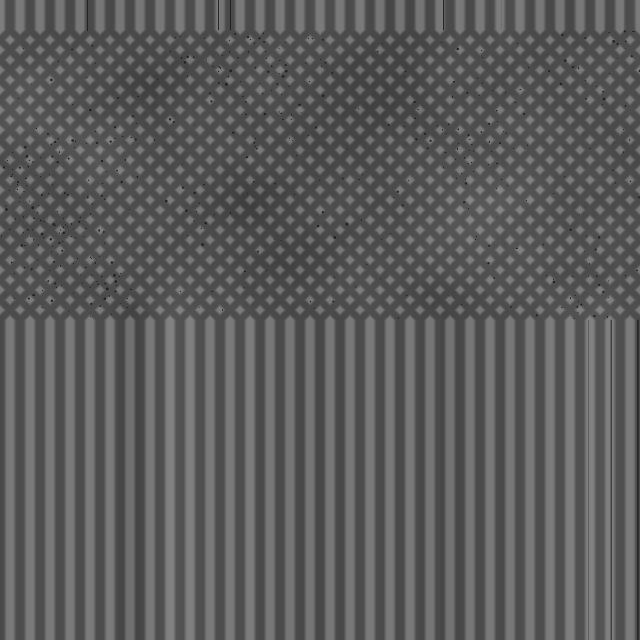
This pattern is drawn by a three.js fragment shader. Its source:

```glsl
// Grey lattice of soft diamonds, worn and speckled, running into vertical ribs above and below.
varying vec2 vUv;

const float REPEATS = 32.0;
const float BAND_BOTTOM = 16.0 / REPEATS;
const float BAND_TOP = 30.5 / REPEATS;
const vec3 GROOVE = vec3(0.297);
const vec3 RIDGE = vec3(0.475);
const vec3 SPECK = vec3(0.1);

vec2 hash2(vec2 p) {
  vec3 q = fract(p.xyx * vec3(0.1031, 0.1030, 0.0973));
  q += dot(q, q.yzx + 33.33);
  return fract((q.xx + q.yz) * q.zy);
}

float blob(vec2 p, vec2 center, float radius) {
  vec2 d = (p - center) / radius;
  return exp(-dot(d, d));
}

// Diagonal cells: the distance is constant along each diamond outline.
float diamonds(vec2 p, float inner, float outer) {
  vec2 diagonal = vec2(p.x + p.y, p.x - p.y);
  vec2 d = abs(fract(diagonal) - 0.5);
  return 1.0 - smoothstep(inner, outer, max(d.x, d.y));
}

// Layered sines, each octave turned and bent by the last.
float ripples(vec2 p) {
  float sum = 0.0;
  float gain = 0.5;
  for (int i = 0; i < 4; i++) {
    sum += gain * sin(p.x + 1.3 * sin(p.y)) * cos(p.y - 0.8 * sin(p.x));
    p = mat2(1.5, 1.1, -1.1, 1.5) * p + 2.7;
    gain *= 0.55;
  }
  return sum;
}

// Broad light and dark patches over the surface.
float patches(vec2 p) {
  float dark = blob(p, vec2(0.22, 0.86), 0.07)
    + blob(p, vec2(0.40, 0.69), 0.06)
    + blob(p, vec2(0.45, 0.60), 0.06)
    + blob(p, vec2(0.56, 0.82), 0.08)
    + 0.7 * blob(p, vec2(0.63, 0.89), 0.06)
    + 0.7 * blob(p, vec2(0.21, 0.51), 0.025)
    + 0.6 * blob(p, vec2(0.68, 0.52), 0.05);
  float light = blob(p, vec2(0.17, 0.77), 0.06)
    + blob(p, vec2(0.77, 0.67), 0.10)
    + 0.7 * blob(p, vec2(0.05, 0.85), 0.07)
    + 0.8 * blob(p, vec2(0.27, 0.50), 0.04)
    + 0.8 * blob(p, vec2(0.94, 0.51), 0.05);
  return light - dark;
}

// Where the specks gather.
float speckDensity(vec2 p) {
  float left = blob(p, vec2(0.06, 0.72), 0.07)
    + blob(p, vec2(0.07, 0.62), 0.06)
    + 1.4 * blob(p, vec2(0.155, 0.56), 0.035)
    + 0.7 * blob(p, vec2(0.30, 0.68), 0.04)
    + 0.5 * blob(p, vec2(0.17, 0.78), 0.04);
  float right = 0.7 * blob(p, vec2(0.40, 0.91), 0.10)
    + 0.6 * blob(p, vec2(0.74, 0.79), 0.08)
    + 0.8 * blob(p, vec2(0.96, 0.91), 0.05)
    + 0.6 * blob(p, vec2(0.92, 0.53), 0.04);
  return 0.035 + 0.4 * (left + right);
}

// Cellular specks: one random dot in some of the cells.
float specks(vec2 p, float cells, float density) {
  vec2 grid = p * cells;
  vec2 cell = floor(grid);
  float mask = 0.0;
  for (int y = -1; y <= 1; y++) {
    for (int x = -1; x <= 1; x++) {
      vec2 id = cell + vec2(float(x), float(y));
      vec2 traits = hash2(id + 71.0);
      float radius = mix(0.10, 0.27, traits.y * traits.y * traits.y);
      float dist = length(grid - id - hash2(id));
      float dot = 1.0 - smoothstep(radius * 0.4, radius * 1.3, dist);
      mask = max(mask, dot * step(traits.x, density));
    }
  }
  return mask;
}

void main() {
  // Holding y at the band edges draws its border out into ribs.
  vec2 p = vec2(vUv.x, clamp(vUv.y, BAND_BOTTOM, BAND_TOP));

  vec3 color = mix(GROOVE, RIDGE, diamonds(p * REPEATS, 0.13, 0.35));

  // Wear: broad patches, mottling and fine grain
  color += 0.04 * patches(p) + 0.022 * ripples(p * 24.0);
  color += 0.008 * ripples(p * 150.0);

  // Dirt
  float dirt = specks(p, 105.0, speckDensity(p));
  color = mix(color, SPECK, 0.85 * dirt);

  gl_FragColor = vec4(color, 1.0);
}
```
